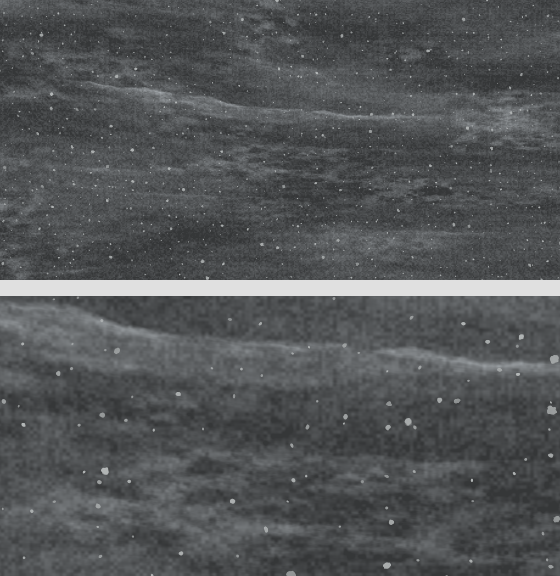
Top: the whole. Bottom: its middle third, enlarged.
Reproduce this texture procedurally as a Shadertoy shader.

```glsl
// Dark grey stone slab with drifting pale veins, fine grain and scattered light chips.
#define BASE_TONE 0.288
#define CLOUD_CONTRAST 0.24
#define GRAIN_CONTRAST 0.10
#define PATCH_STRENGTH 0.13
#define VEIN_COUNT 9
#define VEIN_STRENGTH 0.15
#define MAIN_VEIN_STRENGTH 0.25
#define MAIN_VEIN_HEIGHT 0.725
#define FLOW_DROP 0.13
#define CHIP_BRIGHTNESS 0.72
#define STONE_TINT vec3(0.970, 1.0, 1.022)

float hash(vec2 p) {
    return fract(sin(dot(p, vec2(127.1, 311.7))) * 43758.5453);
}

float noise(vec2 p) {
    vec2 cell = floor(p), f = fract(p);
    f = f * f * (3.0 - 2.0 * f);
    float low = mix(hash(cell), hash(cell + vec2(1, 0)), f.x);
    float high = mix(hash(cell + vec2(0, 1)), hash(cell + vec2(1, 1)), f.x);
    return mix(low, high, f.y);
}

float fbm(vec2 p) {
    float sum = 0.0, amp = 0.5;
    for (int i = 0; i < 5; i++) {
        sum += amp * noise(p);
        p = mat2(1.9, 0.15, -0.15, 1.9) * p + 17.3;
        amp *= 0.55;
    }
    return sum / 1.06;
}

// Streak with a crisp upper edge and a long fade below
float vein(vec2 p, vec2 center, float halfLength, float width) {
    float d = p.y - center.y;
    float along = 1.0 - smoothstep(0.35, 1.0, abs(p.x - center.x) / halfLength);
    float below = exp(min(d, 0.0) / width);
    return along * below * (1.0 - smoothstep(0.0, 0.4 * width, d));
}

// One jittered, slightly squashed chip per occupied grid cell
float chips(vec2 p, float cellSize, float share, float minR, float maxR) {
    vec2 cell = floor(p / cellSize);
    if (hash(cell + 3.7) > share) return 0.0;
    vec2 jitter = vec2(hash(cell + 11.3), hash(cell + 29.1));
    vec2 d = p - (cell + 0.22 + 0.56 * jitter) * cellSize;
    float angle = 6.2832 * hash(cell + 41.9);
    d = mat2(cos(angle), sin(angle), -sin(angle), cos(angle)) * d;
    d.x *= mix(1.0, 1.5, hash(cell + 53.3));
    float size = hash(cell + 67.7);
    float radius = mix(minR, maxR, size * size);
    radius *= 0.8 + 0.4 * noise(d * 350.0 + cell);
    float soft = 0.7 / iResolution.y;
    float cover = 1.0 - smoothstep(radius - soft, radius + soft, length(d));
    return cover * mix(0.6, 1.0, hash(cell + 83.1));
}

void mainImage(out vec4 fragColor, in vec2 fragCoord) {
    vec2 p = fragCoord / iResolution.y;

    // Bend the layers: they fall to the right, except near the bottom
    vec2 q = p;
    float drop = mix(-0.03, FLOW_DROP, smoothstep(0.05, 0.6, p.y));
    q.y += drop * smoothstep(0.0, 1.4, p.x);
    q.y += 0.05 * (noise(p * vec2(1.7, 2.5) + 5.0) - 0.5);

    // Broad layers, thin strata and mottled patches
    float rough = fbm(q * vec2(22.0, 45.0));
    float clouds = fbm(q * vec2(1.6, 7.0) + 8.0) - 0.5;
    float strata = fbm(q * vec2(4.0, 48.0) + 31.0) - 0.5;
    float tone = BASE_TONE + CLOUD_CONTRAST * clouds + 0.09 * strata;
    float patches = smoothstep(0.48, 0.75, fbm(q * vec2(2.2, 8.0) + 52.0));
    tone += PATCH_STRENGTH * patches * smoothstep(0.33, 0.72, rough);
    tone += 0.07 * (rough - 0.5);

    // Veins with ragged edges and broken interiors
    vec2 ragged = q;
    ragged.y += 0.035 * (fbm(q * vec2(7.0, 16.0) + 70.0) - 0.5);
    ragged.y += 0.018 * (rough - 0.5);
    float broken = smoothstep(0.28, 0.68, fbm(q * vec2(11.0, 50.0) + 90.0));
    float veins = 0.0;
    for (int i = 0; i < VEIN_COUNT; i++) {
        float id = float(i);
        float height = (id + 0.25 + 0.5 * hash(vec2(id, 2.0))) / float(VEIN_COUNT);
        vec2 center = vec2(2.0 * fract(id * 0.618 + 0.15), height * 1.1);
        float halfLength = mix(0.35, 0.8, hash(vec2(id, 5.0)));
        float width = mix(0.016, 0.04, hash(vec2(id, 7.0)));
        veins += vein(ragged, center, halfLength, width) * mix(0.5, 1.0, hash(vec2(id, 9.0)));
    }
    tone += VEIN_STRENGTH * veins * mix(0.2, 1.0, broken);
    float mainVein = vein(ragged, vec2(0.85, MAIN_VEIN_HEIGHT), 0.95, 0.025);
    tone += MAIN_VEIN_STRENGTH * mainVein * mix(0.35, 1.0, broken);

    // Fine grain
    tone += GRAIN_CONTRAST * (noise(p * 230.0) - 0.5);
    tone += 0.5 * GRAIN_CONTRAST * (noise(p * 120.0 + 40.0) - 0.5);
    vec3 color = max(tone, 0.215) * STONE_TINT;

    // Light chips: many small, fewer large
    float chip = chips(p, 0.031, 0.36, 0.0014, 0.0036);
    chip = max(chip, chips(p + 0.37, 0.067, 0.42, 0.0030, 0.0068));
    color = mix(color, CHIP_BRIGHTNESS * vec3(0.98, 1.0, 1.0), chip);

    fragColor = vec4(color, 1.0);
}
```
